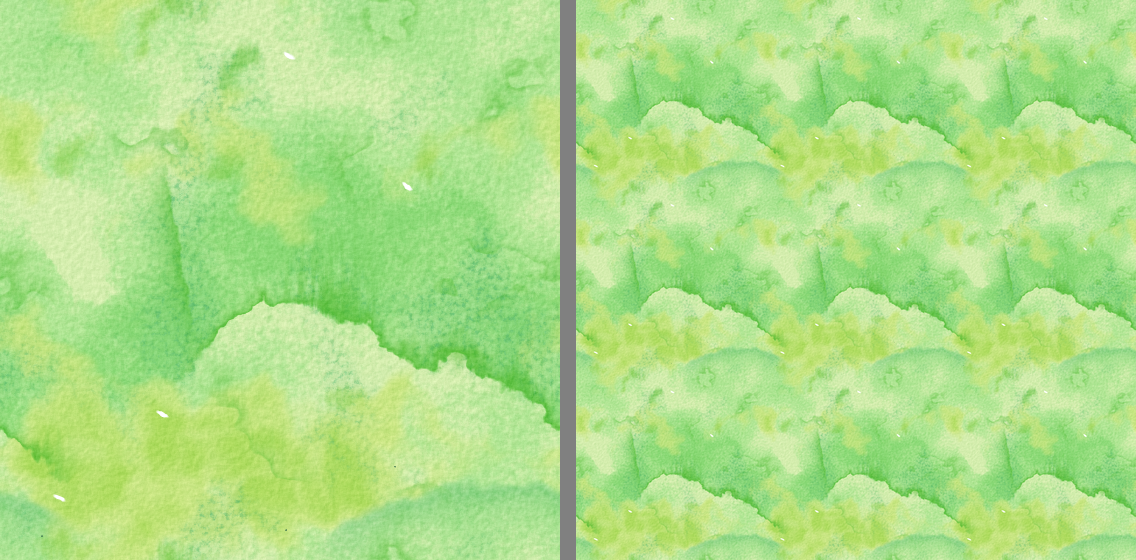
Left, the tile; right, the same tile 3 across and 3 down.
Write a WebGL 1 fragment shader that draws this texture.

```glsl
precision highp float;
// Green watercolour on toothed paper: wet washes with frayed, streaky rims,
// yellow and teal blooms, granulation and bare flecks. Built from wrapping
// gradient noise and wrapped distances, so the sheet tiles in both directions.
uniform vec2 u_resolution;
const float TAU = 6.2831853;
const vec3 PALE = vec3(0.83, 0.93, 0.68);
const vec3 MID = vec3(0.69, 0.90, 0.58);
const vec3 GREEN = vec3(0.54, 0.85, 0.46);
const vec3 DEEP = vec3(0.30, 0.72, 0.17);
const vec3 YELLOW = vec3(0.79, 0.90, 0.50);
const vec3 OLIVE = vec3(0.63, 0.84, 0.30);
const vec3 TEAL = vec3(0.37, 0.73, 0.48);

float hash(vec2 cell, float seed) {
  vec3 p = fract(cell.xyx * vec3(0.1031, 0.1030, 0.0973) + seed * 0.137);
  p += dot(p, p.yzx + 33.33);
  return fract((p.x + p.y) * p.z);
}
vec2 wrapCell(vec2 cell, vec2 period) {
  return cell - period * floor((cell + 0.5) / period);
}
float corner(vec2 cell, vec2 offset, vec2 f, vec2 period, float seed) {
  float angle = TAU * hash(wrapCell(cell + offset, period), seed);
  return dot(vec2(cos(angle), sin(angle)), f - offset);
}
// Gradient noise repeating over the unit square; freq is whole.
float noise(vec2 uv, vec2 freq, float seed) {
  vec2 cell = floor(uv * freq), f = uv * freq - cell, e = vec2(1.0, 0.0);
  vec2 w = f * f * f * (f * (f * 6.0 - 15.0) + 10.0);
  return mix(
    mix(corner(cell, e.yy, f, freq, seed), corner(cell, e.xy, f, freq, seed), w.x),
    mix(corner(cell, e.yx, f, freq, seed), corner(cell, e.xx, f, freq, seed), w.x), w.y);
}
float fbm(vec2 uv, vec2 freq, float seed) {
  float sum = 0.0, amp = 1.0;
  for (int i = 0; i < 4; i++) {
    sum += amp * noise(uv, freq, seed + float(i));
    freq *= 2.0;
    amp *= 0.6;
  }
  return sum;
}
vec2 wrapOffset(vec2 uv, vec2 centre) { return fract(uv - centre + 0.5) - 0.5; }
// Pigment gathered just inside an edge, fading over reach.
float rim(float dist, float soft, float reach) {
  return smoothstep(-soft, soft, dist) * exp(-max(dist, 0.0) / reach);
}
// Scaled distance from a rotated ellipse: 1 on its outline.
float ellipse(vec2 rel, float angle, vec2 radii) {
  vec2 axis = vec2(cos(angle), sin(angle));
  return length(vec2(dot(rel, axis), rel.x * axis.y - rel.y * axis.x) / radii);
}
// Stroke that is crisp on one side and bleeds away on the other.
float drip(vec2 uv, vec2 start, vec2 end, float fray, float reach) {
  vec2 axis = end - start, rel = wrapOffset(uv, 0.5 * (start + end));
  float along = dot(rel, axis) / dot(axis, axis);
  float across = (rel.x * axis.y - rel.y * axis.x) / length(axis);
  return rim(across + fray, 0.004, reach) * (1.0 - smoothstep(0.2, 0.55, abs(along)));
}
// Sparse elongated flecks, one at most per grid cell.
float flecks(vec2 uv, float grid, float chance, vec2 radii, float seed) {
  vec2 cell = wrapCell(floor(uv * grid), vec2(grid));
  vec2 spot = 0.3 + 0.4 * vec2(hash(cell, seed), hash(cell, seed + 1.0));
  float d = ellipse((fract(uv * grid) - spot) / grid, -0.5, radii);
  return step(hash(cell, seed + 2.0), chance) * (1.0 - smoothstep(0.7, 1.3, d));
}
void main() {
  vec2 uv = gl_FragCoord.xy / u_resolution;
  vec2 warped = uv + 0.05 * vec2(fbm(uv, vec2(4.0), 1.0), fbm(uv, vec2(4.0), 7.0));
  float broad = fbm(warped, vec2(4.0), 13.0);
  float nibble = fbm(uv, vec2(24.0), 19.0);
  float streak = fbm(uv, vec2(64.0, 10.0), 25.0);
  float grit = fbm(uv, vec2(80.0), 31.0);
  // Main wash: lies above a wandering edge that dissolves at the left.
  float shore = 0.325 + 0.14 * cos(TAU * (uv.x - 0.58)) + 0.04 * cos(2.0 * TAU * (uv.x - 0.93));
  float surge = smoothstep(-0.25, 0.3, noise(uv, vec2(5.0, 3.0), 43.0));
  float s = uv.y - shore + 0.045 * fbm(uv, vec2(7.0), 37.0) + 0.014 * nibble + 0.012 * surge * streak;
  s = fract(s + 0.5) - 0.5;
  float crisp = smoothstep(-0.95, -0.5, cos(TAU * (uv.x - 0.725)));
  float soft = mix(0.003, 0.012, surge);
  float above = smoothstep(-1.0, 1.0, s / mix(0.09, soft, crisp));
  float wash = above * (1.0 - smoothstep(0.16, 0.48, s));
  float shoreRim = crisp * rim(s, soft, 0.012 + 0.05 * surge * clamp(0.7 + 1.5 * streak, 0.1, 1.8));
  // Low wash with a soft teal crest.
  float low = 0.06 + 0.08 * cos(TAU * (uv.x - 0.88)) - uv.y + 0.03 * fbm(uv, vec2(5.0), 47.0);
  low = fract(low + 0.5) - 0.5;
  float lowSpan = smoothstep(-0.4, 0.3, cos(TAU * (uv.x - 0.85)));
  float lowWash = lowSpan * rim(low, 0.014, 0.16);
  // Pale dry tongue with a frayed outline.
  float tongue = ellipse(wrapOffset(warped, vec2(0.11, 0.6)), -0.9, vec2(0.16, 0.05)) + 0.3 * nibble + 0.9 * broad;
  float dry = 1.0 - smoothstep(0.4, 1.1, tongue);
  // Layer the washes from pale to dense.
  float density = 0.24 + 0.52 * wash + 0.35 * lowWash + 0.46 * broad + 0.1 * nibble + 0.16 * grit - 0.5 * dry;
  vec3 color = mix(PALE, MID, smoothstep(0.0, 0.5, density));
  color = mix(color, GREEN, smoothstep(0.45, 1.0, density));
  float sun = fbm(warped, vec2(3.0), 53.0) + 0.16 * (1.0 - wash) - 0.3 * lowWash;
  color = mix(color, YELLOW, 0.85 * smoothstep(0.12, 0.5, sun));
  color = mix(color, OLIVE, 0.7 * smoothstep(0.42, 0.85, sun));
  float cool = smoothstep(0.0, 0.7, fbm(warped, vec2(4.0), 59.0) + 0.3 * wash - 0.1);
  color = mix(color, TEAL, cool * (0.15 + 0.5 * smoothstep(-0.1, 0.8, grit)) + 0.45 * lowSpan * rim(low, 0.014, 0.04));
  // Rims, backruns, drips and scattered dabs of strong pigment.
  float bloom = 0.11 * fbm(uv, vec2(3.0, 4.0), 83.0) + 0.006 * nibble;
  float bloomSpan = smoothstep(0.1, 0.4, noise(uv, vec2(5.0), 89.0));
  color = mix(color, DEEP, 0.5 * bloomSpan * rim(bloom, 0.003, 0.012 + 0.01 * streak));
  color = mix(color, DEEP, 0.88 * shoreRim);
  color = mix(color, DEEP, 0.65 * drip(uv, vec2(0.29, 0.73), vec2(0.35, 0.38), 0.009 * nibble, 0.022));
  for (int i = 0; i < 9; i++) {
    vec2 id = vec2(float(i), 3.0);
    vec2 rel = wrapOffset(warped, vec2(hash(id, 61.0), hash(id, 62.0)));
    float d = ellipse(rel, TAU * hash(id, 63.0), vec2(0.06, 0.03)) + 0.5 * nibble + 0.3 * streak;
    color = mix(color, mix(OLIVE, DEEP, hash(id, 64.0)), 0.5 * (1.0 - smoothstep(0.0, 1.1, d)));
  }
  // Paper tooth lit from the upper left, then flecks.
  float tooth = fbm(uv, vec2(90.0), 67.0) - fbm(uv + vec2(-0.0025, 0.0025), vec2(90.0), 67.0);
  color += vec3(0.06, 0.04, 0.06) * tooth - vec3(0.04, 0.02, 0.035) * grit;
  color = mix(color, vec3(1.0), flecks(uv + 0.004 * nibble, 5.0, 0.1, vec2(0.011, 0.004), 71.0));
  color = mix(color, TEAL * 0.6, 0.7 * flecks(uv, 9.0, 0.04, vec2(0.0016), 79.0));
  gl_FragColor = vec4(clamp(color, 0.0, 1.0), 1.0);
}
```
